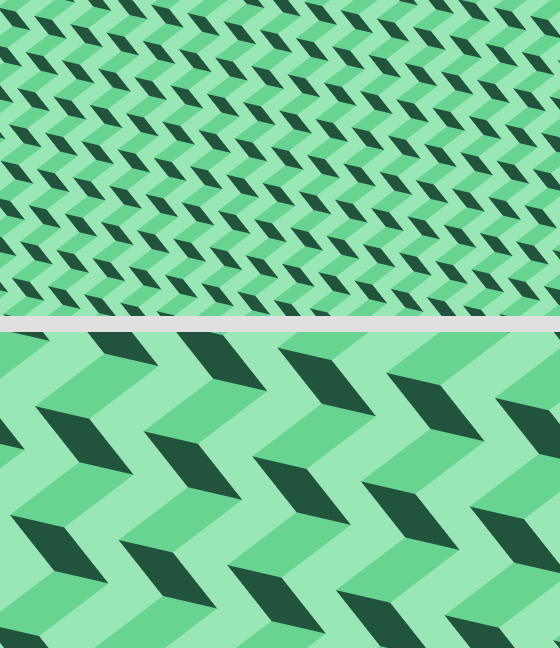
Top: the whole. Bottom: its middle third, enlarged.
Reproduce this pattern procedurally as a Shadertoy shader.

```glsl
#define CELLS_PER_HEIGHT 8.5
#define TILT radians(13.0)
#define ORIGIN vec2(-0.31, -0.238)
#define FOLD 0.4
#define SWING 0.5
#define BAND_WIDTH 0.5
#define LIGHT vec3(0.604, 0.906, 0.714)
#define MEDIUM vec3(0.408, 0.831, 0.573)
#define DARK vec3(0.133, 0.329, 0.239)

// Signed distance inside the repeating interval [0, width], period 1
float intervalDistance(float x, float width) {
    float middle = 0.5 * width;
    return middle - abs(fract(x - middle + 0.5) - 0.5);
}

float coverage(float dist, float pixel) {
    return clamp(dist / pixel + 0.5, 0.0, 1.0);
}

void mainImage(out vec4 fragColor, in vec2 fragCoord) {
    float pixel = CELLS_PER_HEIGHT / iResolution.y;

    // Tilted square lattice, second axis pointing down
    vec2 p = (fragCoord - 0.5 * iResolution.xy) * vec2(1.0, -1.0) * pixel;
    float c = cos(TILT), s = sin(TILT);
    vec2 cell = vec2(c * p.x + s * p.y, c * p.y - s * p.x) - ORIGIN;

    // Zigzag: a short steep run out, then a longer run back
    float v = fract(cell.y);
    bool outward = v < FOLD;
    float shift = SWING * (outward ? v / FOLD : (1.0 - v) / (1.0 - FOLD));
    float slope = SWING / (outward ? FOLD : 1.0 - FOLD);

    // Folded band, with the outward faces in shade
    float band = intervalDistance(cell.x - shift, BAND_WIDTH) / sqrt(1.0 + slope * slope);
    float shade = intervalDistance(cell.y, FOLD);
    vec3 face = mix(MEDIUM, DARK, coverage(shade, pixel));
    vec3 color = mix(LIGHT, face, coverage(band, pixel));

    fragColor = vec4(color, 1.0);
}
```
